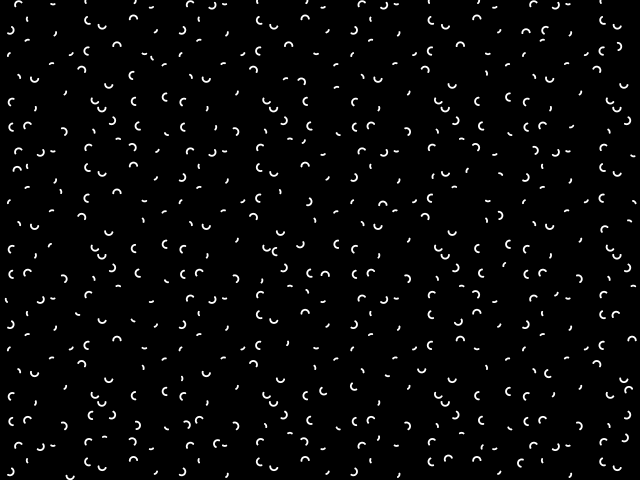
This pattern is drawn by a WebGL 2 fragment shader. Its source:

```glsl
#version 300 es
precision highp float;
// Small white arcs, long and short, scattered at all angles over black.

#define CELL 0.0511            // grid spacing, in canvas heights
#define REPEAT vec2(7.0, 6.0)  // cells before the scatter recurs
#define STRAY 0.12             // share of cells that break the recurrence
#define KEEP 0.97              // share of cells that hold an arc
#define JITTER 0.80            // wander inside a cell
#define LONG_SHARE 0.48        // share of long arcs
#define LONG_RADIUS 0.0077     // radius of the long arcs
#define SHORT_RADIUS 0.0072    // radius of the short arcs
#define LONG_SPREAD 1.50       // half angle of the long arcs
#define SHORT_SPREAD 0.54      // half angle of the short arcs
#define HALF_STROKE 0.0019     // half the line width

uniform vec2 u_resolution;
out vec4 outColor;

const vec3 BACKGROUND = vec3(0.0);
const vec3 INK = vec3(1.0);
const float TAU = 6.2831853;

// Three random values per cell and seed
vec3 hash3(vec2 cell, float seed) {
  vec3 q = fract(vec3(cell.xyx + seed) * vec3(0.1031, 0.1030, 0.0973));
  q += dot(q, q.yxz + 33.33);
  return fract((q.xxy + q.yzz) * q.zyx);
}

// Distance to a round-capped arc centred on the +y axis
float arcDistance(vec2 p, float radius, float spread) {
  p.x = abs(p.x);
  vec2 tip = vec2(sin(spread), cos(spread));
  bool beyondTip = tip.y * p.x > tip.x * p.y;
  float line = beyondTip ? length(p - tip * radius) : abs(length(p) - radius);
  return line - HALF_STROKE;
}

vec2 rotate(vec2 p, float angle) {
  float c = cos(angle), s = sin(angle);
  return vec2(c * p.x - s * p.y, s * p.x + c * p.y);
}

// Distance to the arc that belongs to one cell
float cellArc(vec2 p, vec2 cell) {
  bool isStray = hash3(cell, 71.3).x < STRAY;
  vec2 id = isStray ? cell + 40.0 : mod(cell, REPEAT);
  vec3 place = hash3(id, 5.7);
  vec3 kind = hash3(id, 23.1);
  if (kind.z > KEEP) return 1.0;

  vec2 centre = (cell + 0.5 + JITTER * (place.xy - 0.5)) * CELL;
  vec2 local = rotate(p - centre, TAU * place.z);
  bool isLong = kind.x < LONG_SHARE;
  float radius = isLong ? LONG_RADIUS : SHORT_RADIUS;
  float spread = isLong ? LONG_SPREAD : SHORT_SPREAD;
  return arcDistance(local, radius, spread * mix(0.92, 1.08, kind.y));
}

void main() {
  vec2 p = gl_FragCoord.xy / u_resolution.y;
  vec2 home = floor(p / CELL);

  // Nearest arc among the neighbouring cells
  float nearest = 1.0;
  for (int y = -1; y <= 1; y++) {
    for (int x = -1; x <= 1; x++) {
      nearest = min(nearest, cellArc(p, home + vec2(x, y)));
    }
  }

  // Edge smoothed over one pixel
  float coverage = clamp(0.5 - nearest * u_resolution.y, 0.0, 1.0);
  outColor = vec4(mix(BACKGROUND, INK, coverage), 1.0);
}
```
